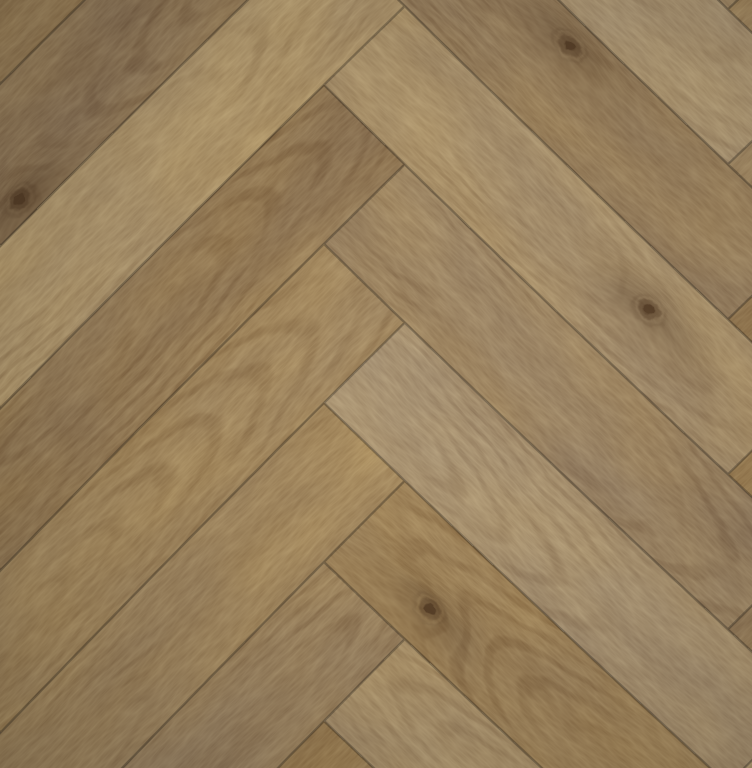
Reproduce this texture procedurally as a Shadertoy shader.

```glsl
// Oak herringbone floor: diagonal 5:1 planks with grain, growth rings and knots.

const float PLANK_LENGTH = 5.0;              // in plank widths
const vec3 DARK_OAK  = vec3(0.49, 0.385, 0.26);
const vec3 LIGHT_OAK = vec3(0.70, 0.61, 0.455);
const vec3 KNOT_BROWN = vec3(0.29, 0.20, 0.12);

// Per plank: tone, knot position along, knot position across (negative: no knot)
const vec3 FALLING[8] = vec3[8](
    vec3(0.60, -9.0, 0.5), vec3(0.80, -9.0, 0.5), vec3(0.44, 2.26, 0.22), vec3(0.69, 3.45, 0.42),
    vec3(0.48, -9.0, 0.5), vec3(0.74, -9.0, 0.5), vec3(0.50, 0.97, 0.66), vec3(0.72, -9.0, 0.5));
const vec3 RISING[8] = vec3[8](
    vec3(0.42, -9.0, 0.5), vec3(0.36, 4.60, 0.83), vec3(0.80, -9.0, 0.5), vec3(0.40, -9.0, 0.5),
    vec3(0.57, -9.0, 0.5), vec3(0.58, -9.0, 0.5), vec3(0.52, -9.0, 0.5), vec3(0.36, -9.0, 0.5));

vec2 hash2(vec2 p) {
    vec3 q = fract(p.xyx * vec3(0.1031, 0.1030, 0.0973));
    q += dot(q, q.yzx + 33.33);
    return fract((q.xx + q.yz) * q.zy);
}

// Distance to the nearest scattered point
float cellular(vec2 p) {
    vec2 cell = floor(p), f = fract(p);
    float nearest = 2.0;
    for (int y = -1; y <= 1; y++)
        for (int x = -1; x <= 1; x++) {
            vec2 o = vec2(x, y);
            nearest = min(nearest, length(o + hash2(cell + o) - f));
        }
    return nearest;
}

// Layered, mutually bent sines in about -1..1
float waves(vec2 p) {
    float sum = 0.0, amp = 0.5;
    for (int i = 0; i < 4; i++) {
        sum += amp * sin(p.x + 1.3 * sin(p.y)) * cos(0.8 * p.y + sin(p.x * 0.7));
        p = mat2(1.5, 0.9, -0.9, 1.5) * p + 2.7;
        amp *= 0.6;
    }
    return sum;
}

// Nested, elongated growth rings, pushed aside by a knot
float growthRings(vec2 q, vec2 seed, float knotPush) {
    vec2 centre = vec2(5.0 * seed.x, 0.2 + 0.6 * seed.y);
    vec2 d = q - centre;
    d.y += 0.07 * waves(q * vec2(1.4, 2.0) + 20.0 * seed);
    float r = length(vec2(0.17 * d.x, d.y)) + 0.15 * knotPush;
    r += 0.010 * waves(q * vec2(7.0, 12.0) + 9.0 * seed);
    return smoothstep(0.1, 1.0, sin(62.0 * r));
}

// q: along and across the plank; info: tone and knot
vec3 oak(vec2 q, vec3 info, vec2 seed) {
    vec2 shift = 40.0 * seed;
    vec2 k = q - info.yz;
    float halo = exp(-dot(k * vec2(1.9, 5.0), k * vec2(1.9, 5.0)));
    float bend = 0.05 * waves(q * vec2(1.1, 1.6) + shift) + 0.10 * halo;
    vec2 g = vec2(q.x, q.y + bend);

    float streak = waves(g * vec2(0.7, 7.0) + shift);
    float blotch = waves(g * vec2(1.1, 2.2) + shift.yx);
    float fibre = cellular(g * vec2(3.6, 23.0) + shift) - 0.45;
    float pore = cellular(g * vec2(9.0, 48.0) + shift.yx) - 0.45;
    float ringMask = smoothstep(-0.25, 0.45, waves(q * vec2(0.9, 1.8) + shift + 5.0));
    float rings = growthRings(q, seed, halo) * ringMask;

    float tone = info.x + 0.13 * streak + 0.12 * blotch;
    tone += 0.26 * fibre + 0.17 * pore - 0.20 * rings + 0.05;
    vec3 col = mix(DARK_OAK, LIGHT_OAK, tone);
    col += vec3(0.010, 0.0, -0.022) * (blotch + 1.6 * seed.x - 0.8);  // gold to grey

    // Knot: soft stain, ragged rings and a dark heart
    float r = length(k * vec2(0.85, 1.25)) + 0.025 * waves(k * 22.0 + shift);
    float heart = 1.0 - smoothstep(0.02, 0.085, r);
    float knotRing = (0.5 + 0.5 * sin(95.0 * r)) * (1.0 - smoothstep(0.06, 0.20, r));
    float stain = halo * (0.30 + 0.20 * streak);
    return mix(col, KNOT_BROWN, clamp(0.65 * heart + 0.28 * knotRing + stain, 0.0, 0.85));
}

// Maps the canvas to plank widths: x runs down-right, y runs down-left
vec2 floorCoords(vec2 p) {
    float across = (p.x - 0.527) / 0.1052;
    float down = (1.0 - p.y - 0.214) / (0.1035 - 0.005 * (p.x - 0.43));
    return 0.5 * vec2(down + across, down - across);
}

void mainImage(out vec4 fragColor, in vec2 fragCoord) {
    vec2 p = fragCoord / iResolution.y;
    vec2 uv = floorCoords(p);
    vec2 cell = floor(uv), f = fract(uv);

    // Herringbone: each row holds five falling cells, then five rising ones
    float stepIndex = mod(cell.x - cell.y, 2.0 * PLANK_LENGTH);
    bool falling = stepIndex < PLANK_LENGTH;
    float row = falling ? cell.y : cell.x;
    vec2 q = falling ? vec2(f.x + stepIndex, f.y)
                     : vec2(f.y + 2.0 * PLANK_LENGTH - 1.0 - stepIndex, f.x);
    int slot = (int(row) + 4) & 7;
    vec3 info = falling ? FALLING[slot] : RISING[slot];
    vec2 seed = hash2(vec2(row + 17.0, falling ? 3.0 : 11.0));
    vec3 col = oak(q, info, seed);

    // Thin soft joint between planks
    vec2 edge = min(q, vec2(PLANK_LENGTH, 1.0) - q);
    float pixel = 1.0 / (0.146 * iResolution.y);
    float joint = 1.0 - smoothstep(0.004, 0.008 + pixel, min(edge.x, edge.y));
    col *= 1.0 - 0.27 * joint;

    // Gentle light falloff
    vec2 away = p - vec2(0.60, 0.52);
    col *= 1.035 - 0.33 * dot(away, away);
    fragColor = vec4(clamp(col, 0.0, 1.0), 1.0);
}
```
